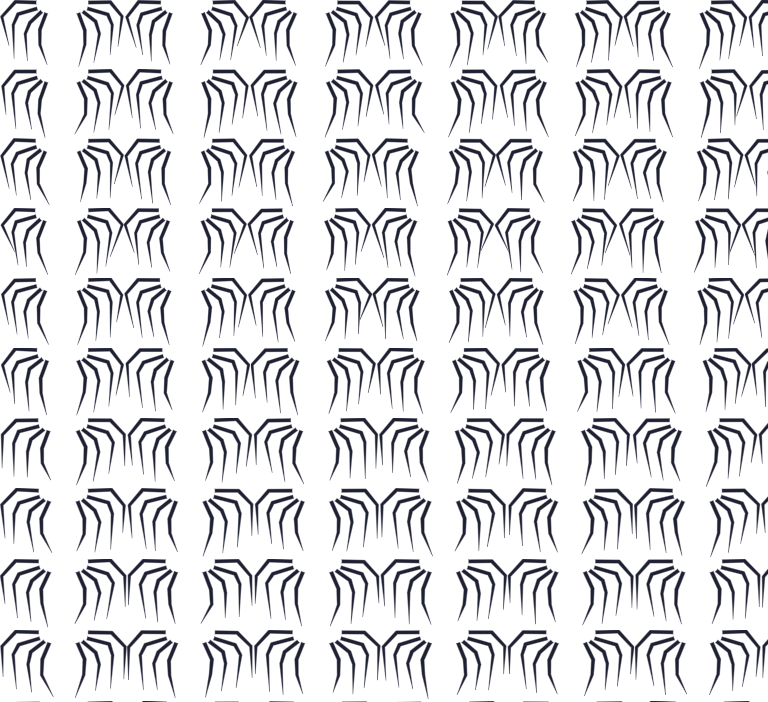
A Shadertoy shader for this pattern:

```glsl
// Rows of mirrored claw pairs in dark ink on white, each claw four tapering legs.
// Each cell is folded about its centre line; every leg is a chain of tapered
// segments, with hashed joints and a column pitch that drifts from row to row.

#define CANVAS_HEIGHT 702.0            // design units down the canvas
#define ROW_PITCH 68.9                 // height of the first row
#define ROW_GROWTH 0.12                // quadratic growth of the row offset
#define COLUMN_PITCH 123.1             // base distance between pair centres
#define STROKE 1.8                     // half width at the root of a leg
#define JOINT_JITTER 1.6
#define TIP_JITTER vec2(6.0, 7.0)
#define SOFTNESS 0.85                  // edge blur in pixels
#define INK vec3(0.12, 0.13, 0.20)
#define PAPER vec3(1.0)

const int LEGS = 4;

// Root, bend, knee and tip of each leg: distance from the centre, depth
const vec2 JOINTS[16] = vec2[16](
    vec2(36.5, 2.5), vec2(15.0, 2.2), vec2(2.2, 17.0), vec2(8.5, 47.0),
    vec2(37.5, 8.5), vec2(17.5, 14.5), vec2(13.0, 25.0), vec2(16.0, 58.0),
    vec2(42.0, 11.5), vec2(29.5, 22.0), vec2(26.0, 34.0), vec2(29.0, 62.0),
    vec2(46.5, 13.0), vec2(39.5, 30.0), vec2(40.0, 45.0), vec2(47.5, 65.5));

float hash(vec2 p) {
    return fract(sin(dot(p, vec2(127.1, 311.7))) * 43758.5453);
}

// Signed random offset, each component in -0.5 .. 0.5
vec2 wobble(vec2 id) {
    return vec2(hash(id), hash(id + 17.3)) - 0.5;
}

// Segment whose half width runs from wa to wb
float taperedSegment(vec2 p, vec2 a, vec2 b, float wa, float wb) {
    vec2 ab = b - a;
    float t = clamp(dot(p - a, ab) / dot(ab, ab), 0.0, 1.0);
    return length(p - a - ab * t) - mix(wa, wb, t);
}

float legDistance(vec2 p, vec2 root, vec2 bend, vec2 knee, vec2 tip) {
    float d = taperedSegment(p, root, bend, STROKE, STROKE * 0.98);
    d = max(d, dot(root - p, normalize(bend - root)));   // square-cut root
    d = min(d, taperedSegment(p, bend, knee, STROKE * 0.98, STROKE * 0.8));
    return min(d, taperedSegment(p, knee, tip, STROKE * 0.8, 0.1));
}

float clawDistance(vec2 p, vec2 id, float stretch) {
    float d = 1e3;
    for (int i = 0; i < LEGS; i++) {
        vec2 seed = id + vec2(float(i) * 5.7, float(i) * 2.3);
        vec2 root = JOINTS[4 * i];
        vec2 bend = JOINTS[4 * i + 1] + wobble(seed + 3.1) * JOINT_JITTER;
        vec2 knee = JOINTS[4 * i + 2] + wobble(seed + 7.9) * JOINT_JITTER;
        vec2 tip = JOINTS[4 * i + 3] + wobble(seed + 11.7) * TIP_JITTER;
        // Wide rows draw the innermost tips together
        if (i == 0) tip.x = max(tip.x - 100.0 * (stretch - 1.0), 1.5);
        d = min(d, legDistance(p, root, bend, knee, tip));
    }
    return d;
}

void mainImage(out vec4 fragColor, in vec2 fragCoord) {
    float pixel = CANVAS_HEIGHT / iResolution.y;
    vec2 p = vec2(fragCoord.x, iResolution.y - fragCoord.y) * pixel;

    // Row index: inverse of the growing row offset
    float row = floor((sqrt(ROW_PITCH * ROW_PITCH + 4.0 * ROW_GROWTH * p.y)
                       - ROW_PITCH) / (2.0 * ROW_GROWTH));
    float top = (ROW_PITCH + ROW_GROWTH * row) * row;

    // Column pitch widens down the canvas, with a fading swing
    float pitch = COLUMN_PITCH + 0.45 * row
                + 1.6 * cos(row - 0.4) * exp(-0.15 * row);
    float stretch = 1.0 + 0.03 * (pitch - 124.8);
    float column = floor(p.x / pitch + 0.5);

    // Fold the cell so both claws share one shape but not one seed
    vec2 q = vec2(p.x - column * pitch, p.y - top);
    vec2 id = vec2(column * 2.0 + step(0.0, q.x), row);
    q.x = abs(q.x) / stretch;

    float d = clawDistance(q, id, stretch);
    float ink = 1.0 - smoothstep(-SOFTNESS * pixel, SOFTNESS * pixel, d);
    fragColor = vec4(mix(PAPER, INK, ink), 1.0);
}
```
